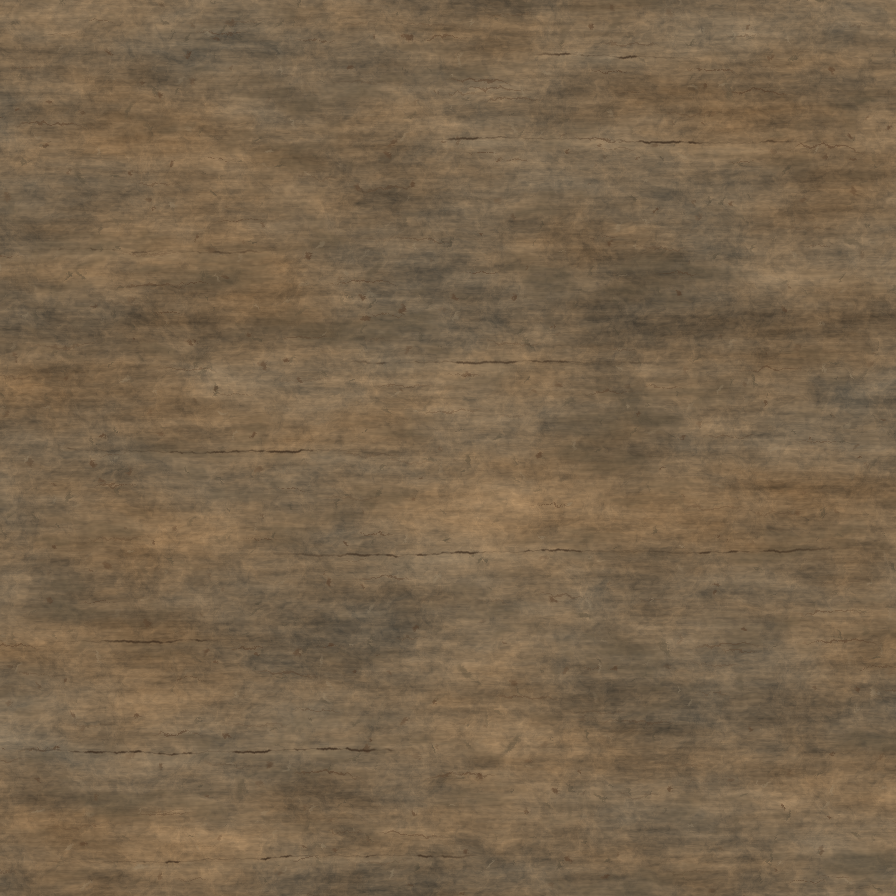
Write a Shadertoy shader that draws this texture.

```glsl
const vec3 WOOD = vec3(0.461, 0.386, 0.294);
const vec3 WARM_SHIFT = vec3(0.032, 0.000, -0.026);
const vec3 CRACK_BROWN = vec3(0.20, 0.145, 0.10);
const vec3 GRIME = vec3(0.27, 0.245, 0.19);
const vec3 RUST = vec3(0.31, 0.215, 0.145);
const vec3 PALE = vec3(0.62, 0.55, 0.44);

vec3 hash3(vec2 p) {
    vec3 q = fract(p.xyx * vec3(0.1031, 0.1030, 0.0973));
    q += dot(q, q.yxz + 33.33);
    return fract((q.xxy + q.yzz) * q.zyx);
}

float cornerSlope(vec2 cell, vec2 offset) {
    float a = 6.2832 * hash3(cell).x;
    return dot(vec2(cos(a), sin(a)), offset);
}

float gradientNoise(vec2 p) {
    vec2 i = floor(p), f = fract(p);
    vec2 w = f * f * f * (f * (f * 6.0 - 15.0) + 10.0);
    vec2 e = vec2(1.0, 0.0);
    float low = mix(cornerSlope(i, f), cornerSlope(i + e, f - e), w.x);
    float high = mix(cornerSlope(i + e.yx, f - e.yx), cornerSlope(i + 1.0, f - 1.0), w.x);
    return mix(low, high, w.y);
}

float fbm(vec2 p, float gain) {
    float sum = 0.0, amp = 1.0;
    for (int i = 0; i < 5; i++) {
        sum += amp * gradientNoise(p);
        p = p * 2.03 + vec2(17.3, 41.7);
        amp *= gain;
    }
    return sum;
}

// Cellular scatter of bent ellipses; radius is in cell units, tilt in radians
float scatter(vec2 p, float seed, vec2 radius, float tilt, float density) {
    vec2 home = floor(p);
    float cover = 0.0;
    for (int y = -1; y <= 1; y++)
    for (int x = -1; x <= 1; x++) {
        vec2 cell = home + vec2(x, y);
        vec3 place = hash3(cell + seed);
        vec3 kind = hash3(cell + seed + 57.0);
        float a = tilt * (kind.x - 0.5);
        vec2 d = p - cell - place.xy;
        d = vec2(cos(a) * d.x + sin(a) * d.y, cos(a) * d.y - sin(a) * d.x);
        d.y += 1.6 * d.x * d.x * (kind.z - 0.5);
        float r = length(d / (radius * mix(0.4, 1.0, place.z)));
        float mark = smoothstep(1.0, 0.3, r) * mix(0.25, 1.0, kind.z);
        cover = max(cover, mark * step(kind.y, density));
    }
    return cover;
}

// Long wandering splits: x is the dark line, y the lit lip beneath it
vec2 cracks(vec2 uv, float count) {
    vec2 result = vec2(0.0);
    for (float i = 0.0; i < count; i++) {
        vec3 r = hash3(vec2(i, 7.0));
        vec3 s = hash3(vec2(i, 29.0));
        float along = (uv.x - r.x) / mix(0.08, 0.40, r.y);
        float path = (i + 0.2 + 0.6 * r.z) / count + (s.x - 0.5) * 0.05 * (uv.x - r.x)
            + 0.0018 * sin(uv.x * 17.0 + 6.0 * r.x) + 0.0007 * sin(uv.x * 61.0 + 9.0 * r.y)
            + 0.0022 * fbm(vec2(uv.x * 60.0, i * 5.3), 0.6);
        float fade = smoothstep(1.0, 0.5, abs(along));
        float broken = smoothstep(-0.2, 0.3, fbm(vec2(uv.x * 14.0, i * 9.7 + 0.4), 0.7));
        float d = uv.y - path;
        float line = smoothstep(mix(0.0012, 0.0022, broken), 0.0, abs(d));
        float lip = smoothstep(0.009, 0.0, abs(d + 0.006));
        result = max(result, fade * mix(0.5, 1.0, s.z) * vec2(line * mix(0.2, 1.0, broken), lip));
    }
    return result;
}

void mainImage(out vec4 fragColor, in vec2 fragCoord) {
    vec2 uv = fragCoord / iResolution.y;
    vec2 warp = vec2(fbm(uv * 11.0, 0.6), fbm(uv * 11.0 + 31.0, 0.6));
    vec2 p = uv + warp * vec2(0.022, 0.007);

    // Broad tone, ragged wear, fine horizontal grain and grit
    float bands = fbm(p * vec2(1.6, 9.0) + 3.7, 0.55);
    float patches = fbm(p * vec2(6.0, 13.0) + 19.2, 0.65);
    float streaks = fbm(uv * vec2(6.0, 75.0) + 8.1, 0.75);
    float mottle = fbm(p * vec2(34.0, 46.0) + 61.5, 0.8);
    float grit = gradientNoise(uv * vec2(150.0, 210.0) + 5.5);
    float tone = 0.20 * bands + 0.17 * patches + 0.12 * streaks + 0.135 * mottle + 0.09 * grit;
    float warmth = fbm(p * vec2(3.0, 8.0) + 77.0, 0.6) + 0.4 * bands + 0.25 * mottle;
    vec3 color = WOOD * (1.02 + tone) + WARM_SHIFT * warmth;

    // Dark grime in ragged horizontal stains
    float stain = fbm(p * vec2(5.0, 15.0) + 120.0, 0.7) + 0.2 * mottle;
    color = mix(color, GRIME, 0.32 * smoothstep(0.15, 0.85, stain));

    // Scuffs, scratches, pits and pale flecks
    vec2 rough = uv + 0.005 * vec2(mottle, fbm(uv * 60.0 + 9.0, 0.6));
    float worn = smoothstep(-0.5, 0.4, mottle + patches);
    float scuffs = scatter(rough * 17.0, 11.0, vec2(0.38, 0.10), 6.0, 0.50);
    float nicks = scatter(rough * 34.0, 203.0, vec2(0.36, 0.09), 6.0, 0.35);
    float scratches = scatter(rough * vec2(11.0, 30.0), 83.0, vec2(0.60, 0.05), 0.4, 0.40);
    float pits = scatter(rough * 30.0, 37.0, vec2(0.20, 0.14), 6.0, 0.30);
    float flecks = scatter(rough * 27.0, 141.0, vec2(0.28, 0.08), 6.0, 0.30);
    color = mix(color, GRIME, 0.42 * scuffs * worn);
    color = mix(color, GRIME, 0.38 * nicks);
    color = mix(color, RUST, 0.45 * scratches);
    color = mix(color, RUST, 0.55 * pits);
    color = mix(color, PALE, 0.35 * flecks);

    vec2 split = cracks(uv, 9.0);
    color = mix(color, PALE, 0.14 * split.y);
    color = mix(color, CRACK_BROWN, 0.85 * split.x);
    fragColor = vec4(clamp(color, 0.0, 1.0), 1.0);
}
```
